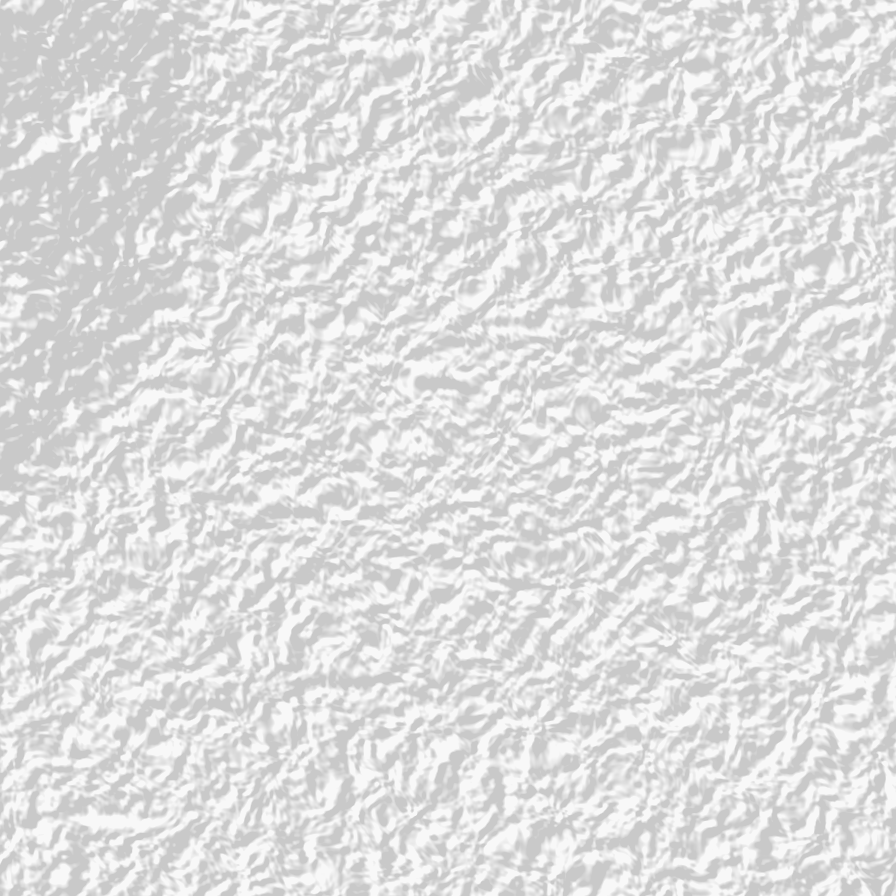
Give the GLSL for this texture, as a WebGL 2 fragment shader.

```glsl
#version 300 es
precision highp float;
// Rough pale plaster, lit across the diagonal, with a worn smooth patch at the upper left.

uniform vec2 u_resolution;
out vec4 fragColor;

const vec3 SHADE_COLOR = vec3(0.787);
const vec3 LIT_COLOR = vec3(0.972);
const float GRAIN_ANGLE = 0.72;
const float GRAIN_FREQUENCY = 64.0;
const float RELIEF_STEP = 0.003;
const float RELIEF_CONTRAST = 2.8;

// Integer hash of a lattice cell, from 0 to 1
float hash(vec2 cell) {
    uvec2 q = uvec2(ivec2(cell)) * uvec2(1597u, 7919u);
    uint n = (q.x ^ (q.y << 11u)) * 73637u + q.y;
    n = (n ^ (n >> 15u)) * 48271u;
    n = (n ^ (n >> 13u)) * 69621u;
    n ^= n >> 16u;
    return float(n & 65535u) / 65535.0;
}

float valueNoise(vec2 p) {
    vec2 cell = floor(p);
    vec2 f = fract(p);
    vec2 s = f * f * (3.0 - 2.0 * f);
    float low = mix(hash(cell), hash(cell + vec2(1.0, 0.0)), s.x);
    float high = mix(hash(cell + vec2(0.0, 1.0)), hash(cell + vec2(1.0)), s.x);
    return mix(low, high, s.y);
}

// Plaster height: octaves on upright lattices give short, blocky lumps
float plasterHeight(vec2 p, float frequency) {
    float height = 0.0;
    float amplitude = 1.0;
    vec2 q = p * frequency;
    for (int octave = 0; octave < 3; octave++) {
        height += amplitude * valueNoise(q);
        q = q * 1.93 + vec2(17.3, 41.7);
        amplitude *= 0.52;
    }
    return height;
}

// Height difference across the grain, positive where it faces the light
float reliefSlope(vec2 p, float angle, float reach) {
    vec2 toLight = reach * vec2(-sin(angle), cos(angle));
    return plasterHeight(p - toLight, GRAIN_FREQUENCY)
         - plasterHeight(p + toLight, GRAIN_FREQUENCY);
}

// Coverage of the worn patch, narrowing down the left side
float wornPatch(vec2 p) {
    float edge = 0.23 * smoothstep(0.33, 0.75, p.y);
    float wobble = 0.05 * (valueNoise(p * 14.0 + 5.0) - 0.5);
    return 1.0 - smoothstep(-0.05, 0.01, p.x - edge + wobble);
}

void main() {
    vec2 p = gl_FragCoord.xy / u_resolution;

    // Bent positions and a drifting direction keep the grain irregular
    vec2 bend = vec2(valueNoise(p * 31.0 + 3.1), valueNoise(p * 31.0 + 63.7)) - 0.5;
    float angle = GRAIN_ANGLE + 0.9 * (valueNoise(p * 7.0 + 51.0) - 0.5);
    float slope = reliefSlope(p + 0.014 * bend, angle, RELIEF_STEP);

    // Broad light variation, and ridges surviving in the worn patch
    float broad = 0.2 * (valueNoise(p * 20.0 + 29.0) - 0.5) + 0.08 * (0.5 - p.y);
    float ridge = smoothstep(0.62, 0.9, valueNoise(p * vec2(11.0, 26.0) + 11.0));
    float wear = wornPatch(p) * (0.64 - 0.7 * ridge);

    float light = 0.46 + RELIEF_CONTRAST * slope + broad - wear;
    fragColor = vec4(mix(SHADE_COLOR, LIT_COLOR, clamp(light, 0.0, 1.0)), 1.0);
}
```
